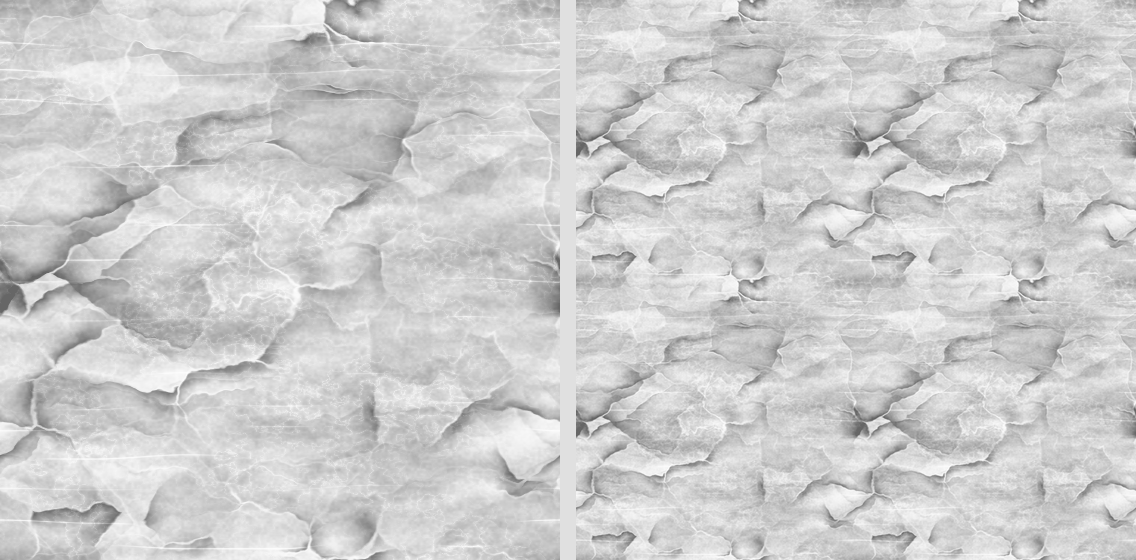
Left, the tile; right, the same tile 2 across and 2 down.
This texture map is drawn by a Shadertoy shader. Its source:

```glsl
// Pale layered rock: tilted, broken plates shade each other along their steps.
// Three wrapped Voronoi layers give soft crevices and thin rims; streaked noise,
// level bedding lines and speckled grain finish the surface. It tiles.

// Whole-number wrap; the half keeps the division clear of rounding
vec2 wrap(vec2 i, vec2 n) {
    return i - n * floor((i + .5) / n);
}

vec3 hash3(vec2 p) {
    vec3 q = fract(p.xyx * vec3(.1031, .1030, .0973));
    q += dot(q, q.yxz + 33.33);
    return fract((q.xxy + q.yzz) * q.zyx);
}

// Value noise with n whole cells across the canvas
float noise(vec2 uv, vec2 n) {
    vec2 p = uv * n, i = floor(p), f = p - i;
    f = f * f * (3. - 2. * f);
    float a = hash3(wrap(i, n)).x, b = hash3(wrap(i + vec2(1, 0), n)).x;
    float c = hash3(wrap(i + vec2(0, 1), n)).x, d = hash3(wrap(i + 1., n)).x;
    return mix(mix(a, b, f.x), mix(c, d, f.x), f.y);
}

float fbm(vec2 uv, vec2 n) {
    float sum = 0., amp = .53;
    for (int i = 0; i < 4; i++) {
        sum += amp * noise(uv + .137 * float(i), n);
        n *= 2.;
        amp *= .5;
    }
    return sum;
}

// Height of a tilted plate; d points from the pixel to the plate centre
float plateHeight(vec2 cell, vec2 d) {
    vec3 r = hash3(cell + 71.3);
    return r.x - dot(r.yz - .5, d) * 1.5;
}

// x: deep crevice, y: faint shade, z: light rim, w: plate tone
vec4 plates(vec2 uv, vec2 n, float seed) {
    vec2 p = uv * n, home = floor(p), nearCell = home, nearD = vec2(9);
    for (int k = 0; k < 9; k++) {
        vec2 cell = home + vec2(k % 3 - 1, k / 3 - 1);
        vec2 d = cell + hash3(wrap(cell, n) + seed).xy - p;
        if (dot(d, d) < dot(nearD, nearD)) { nearD = d; nearCell = cell; }
    }
    vec2 id = wrap(nearCell, n) + seed;
    float height = plateHeight(id, nearD), edge = 9.;
    vec3 shade = vec3(0);
    for (int k = 0; k < 25; k++) {
        if (k == 12) continue;
        vec2 cell = nearCell + vec2(k % 5 - 2, k / 5 - 2);
        vec2 other = wrap(cell, n) + seed;
        vec2 d = cell + hash3(other).xy - p;
        float dist = max(dot(.5 * (d + nearD), normalize(d - nearD)), 0.);
        float rise = plateHeight(other, d) - height;
        float rim = dist / (.0016 * n.y);
        edge = min(edge, dist);
        shade = max(shade, vec3(
            smoothstep(.2, .8, rise) * exp(-pow(dist / .19, 1.6)),
            smoothstep(0., .7, rise) * exp(-dist / .28),
            smoothstep(.2, .9, abs(rise)) * exp(-rim * rim)));
    }
    float fade = smoothstep(0., .004 * n.y, edge);
    return vec4(shade.xy * fade, shade.z, (hash3(id + 19.7).x - .5) * fade);
}

// Thin level bedding lines in short stretches, lit softly on the lower side
float beddingLines(vec2 uv) {
    float y = uv.y * 19. + .3 * noise(uv, vec2(6, 4));
    float row = floor(y);
    float dy = (y - row - .3 - .5 * hash3(wrap(vec2(0, row), vec2(1, 19)) + 5.).x) / 19.;
    float stretch = noise(vec2(uv.x, (row + .001) / 19.), vec2(6, 19));
    float glow = exp(-abs(dy) / (dy < 0. ? .0045 : .0015));
    float line = exp(-dy * dy / 1.6e-6) + .4 * glow;
    return line * smoothstep(.45, .95, stretch);
}

void mainImage(out vec4 fragColor, in vec2 fragCoord) {
    vec2 uv = fragCoord / iResolution.xy;

    // Bend the plates broadly, then fray and chip their edges
    vec2 bend = vec2(noise(uv, vec2(3)), noise(uv + .37, vec2(2, 3))) - .5;
    vec2 fray = vec2(fbm(uv, vec2(9, 14)), fbm(uv + .53, vec2(11, 12))) - .5;
    vec2 chip = vec2(fbm(uv, vec2(34, 41)), fbm(uv + .29, vec2(37, 43))) - .5;
    vec2 p = uv + .13 * bend + .065 * fray + .012 * chip;

    vec4 large = plates(p, vec2(4, 6), 3.);
    vec4 medium = plates(p + .21, vec2(6, 11), 41.);
    vec4 small = plates(p + .43, vec2(8, 21), 87.);

    // Broad tone, then coarse and fine horizontal streaks
    float value = .892;
    value += .22 * (fbm(uv, vec2(3, 5)) - .5);
    value += .27 * (fbm(uv + .03 * fray, vec2(4, 17)) - .5);
    value += .08 * (fbm(uv + .02 * fray, vec2(7, 50)) - .5);

    // Plate tones, crevices only in some places, and broken rims
    float hollow = smoothstep(.45, .68, noise(uv + .05 * fray, vec2(5, 8)));
    float crevice = max(large.x, medium.x) * hollow * (.7 + .6 * fbm(uv, vec2(14, 20)));
    value += .09 * large.w + .08 * medium.w + .04 * small.w;
    value -= .07 * large.y + .06 * medium.y + .03 * small.y;
    value -= .38 * crevice + .09 * small.x * hollow;
    float rims = .8 * large.z + .8 * medium.z + .5 * small.z;
    value += .13 * rims * smoothstep(.42, .75, noise(uv + .6, vec2(10, 13)));
    value += .13 * beddingLines(uv);

    // Fine grain: specks everywhere, crinkled dark and light marks in patches
    float patches = .25 + .75 * smoothstep(.4, .62, fbm(uv + .71, vec2(6, 9)));
    float crinkle = abs(fbm(uv + .01 * chip, vec2(46, 64)) - .5);
    value += .05 * (noise(uv, vec2(190, 210)) - .5);
    value += .07 * (fbm(uv, vec2(50, 75)) - .5);
    value += patches * (.065 * exp(-crinkle / .025) - .25 * (crinkle - .1) - .035);

    // Soft ceiling keeps the highlights just under white
    value = min(value, .9 + .1 * (1. - exp(-max(value - .9, 0.) / .1)));
    fragColor = vec4(vec3(clamp(value, .4, 1.)), 1);
}
```
